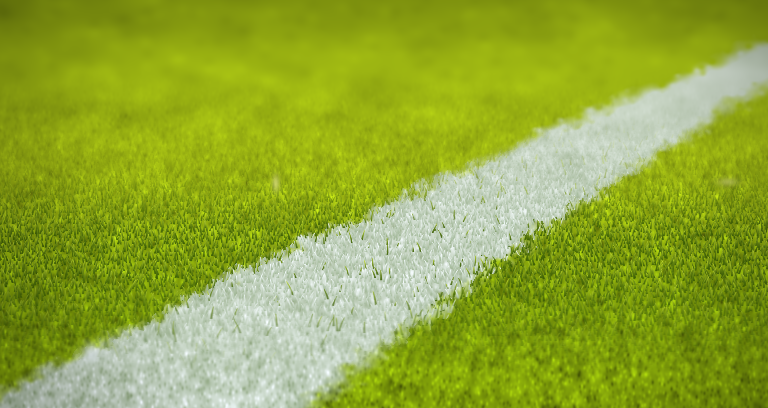
This texture is drawn by a Shadertoy shader. Its source:

```glsl
// A painted white stripe crossing a lawn, seen with a shallow depth of field.
// Perspective rows of tapered blades are drawn far to near; they are sharp only
// near the focal row and dissolve into soft cellular spots away from it.

const float HORIZON = 1.25;       // height at which the lawn rows converge
const float ROW_DENSITY = 85.0;   // blade rows per unit of log depth
const float CELL_WIDTH = 0.010;   // blade spacing relative to row scale
const float FOCUS_HEIGHT = 0.385;

vec2 hash2(vec2 p) {
    vec3 q = fract(vec3(p.xyx) * vec3(0.1031, 0.1030, 0.0973));
    q += dot(q, q.yzx + 33.33);
    return fract((q.xx + q.yz) * q.zy);
}

// Cellular noise: a soft spot of random sign in every cell, about zero mean.
float spots(vec2 p) {
    vec2 cell = floor(p);
    float sum = 0.0;
    for (int j = -1; j <= 1; j++)
    for (int i = -1; i <= 1; i++) {
        vec2 id = cell + vec2(i, j);
        vec2 offset = p - id - hash2(id);
        sum += (2.0 * hash2(id + 71.7).x - 1.0) * exp(-5.0 * dot(offset, offset));
    }
    return sum;
}

float blurAt(float y) {
    float away = y - FOCUS_HEIGHT;
    return smoothstep(0.02, away > 0.0 ? 0.36 : 0.34, abs(away));
}

// Coverage of the stripe, bounded by two gently curved edges.
float stripeMask(vec2 p, float soft) {
    float left = -0.055 + p.y * (1.834 + 0.354 * p.y);
    float right = 0.76 + p.y * (1.182 + 0.30 * p.y);
    return smoothstep(-soft, soft, p.x - left) * smoothstep(-soft, soft, right - p.x);
}

// Stripe coverage with clumpy, unevenly painted borders.
float raggedStripe(vec2 p, float soft) {
    float wander = 0.040 * spots(p * vec2(18.0, 30.0) + 5.0);
    wander += 0.030 * spots(p * vec2(50.0, 60.0) + 17.0);
    return stripeMask(p + vec2(wander, 0.0), soft);
}

vec3 lawnColour(float y) {
    vec3 nearGreen = vec3(0.50, 0.62, 0.035);
    vec3 farGreen = vec3(0.615, 0.71, 0.07);
    return mix(nearGreen, farGreen, smoothstep(0.25, 0.60, y));
}

vec3 paintColour(float y) {
    return mix(vec3(0.76, 0.82, 0.765), vec3(0.79, 0.84, 0.79), smoothstep(0.0, 0.4, y));
}

// Defocused turf: broad patches plus spots that fade with distance.
vec3 softTurf(vec2 p, float blur) {
    float patches = spots(p * vec2(7.0, 17.0));
    float clumps = spots(p * vec2(25.0, 31.0) + 9.0);
    float tufts = spots(p * vec2(62.0, 46.0) + 31.0);
    float tips = spots(p * vec2(130.0, 85.0) + 53.0);
    float nearness = 1.0 - smoothstep(0.40, 0.85, p.y);
    float grain = 0.08 * patches + (0.04 + 0.10 * nearness) * clumps;
    grain += nearness * (0.18 * tufts + 0.22 * tips);
    float paint = raggedStripe(p, 0.045 + 0.012 * blur);
    vec3 green = lawnColour(p.y) * (1.0 + grain);
    vec3 white = paintColour(p.y) + grain * vec3(0.50, 0.42, 0.65);
    return mix(green, white, paint * 0.97);
}

// Colour of one blade from root (t = 0) to tip (t = 1).
vec3 bladeColour(vec2 base, float t, float tone, float paint, float chance) {
    float light = t * (0.35 + 0.85 * tone);
    vec3 green = mix(vec3(0.20, 0.34, 0.01), vec3(0.74, 0.84, 0.18), light);
    green = mix(green, lawnColour(base.y) * (0.8 + 0.4 * tone), smoothstep(0.40, 0.66, base.y));
    vec3 white = mix(vec3(0.50, 0.61, 0.43), vec3(0.95, 0.98, 0.98), 0.25 + 0.85 * light);
    return mix(green, white, step(0.08 + 0.84 * chance, paint * 0.88));
}

// Rows are visited from the farthest base to the nearest.
vec3 addBlades(vec3 colour, vec2 p, float blur, float pixel) {
    float row = floor(-log(HORIZON - p.y) * ROW_DENSITY);
    float paint = raggedStripe(p, 0.055);
    for (int k = 0; k < 5; k++) {
        float id = row + 1.0 - float(k);
        float scale = exp(-id / ROW_DENSITY);
        float width = CELL_WIDTH * scale;
        float shift = hash2(vec2(id + 300.0, 7.0)).x;
        float cell = floor(p.x / width + shift);
        for (int i = -1; i <= 1; i++) {
            vec2 key = vec2(cell + float(i), id + 300.0);
            vec2 shape = hash2(key);
            vec2 look = hash2(key + 137.3);
            vec2 fate = hash2(key + 211.9);
            float lift = (fate.x - 1.0) * 1.4 * scale / ROW_DENSITY;
            vec2 base = vec2((key.x - shift + shape.x) * width, HORIZON - scale + lift);
            float tall = scale * (0.014 + 0.026 * shape.y);
            float t = (p.y - base.y) / tall;
            float bend = (look.x - 0.5) * 1.1 * tall * t * (0.5 + 0.5 * t);
            float halfWidth = scale * 0.0029 * (1.0 - 0.7 * t);
            float soft = 0.5 * pixel + 0.003 * scale * blur;
            float cover = smoothstep(-soft, soft, halfWidth - abs(p.x - base.x - bend));
            cover *= smoothstep(0.0, 0.1, t) * (1.0 - smoothstep(0.85, 1.0, t));
            vec3 blade = bladeColour(base, clamp(t, 0.0, 1.0), look.y, paint, fate.y);
            colour = mix(colour, blade, cover * 0.92 * (1.0 - blur));
        }
    }
    return colour;
}

// Soft elliptical fleck, used for dry or painted leaf tips.
float fleck(vec2 p, vec2 centre, vec2 radius) {
    vec2 q = (p - centre) / radius;
    return exp(-dot(q, q));
}

void mainImage(out vec4 fragColor, in vec2 fragCoord) {
    vec2 p = fragCoord / iResolution.y;
    float blur = blurAt(p.y);
    vec3 colour = addBlades(softTurf(p, blur), p, blur, 1.0 / iResolution.y);

    // Pale flecks lying on the turf
    colour = mix(colour, vec3(0.84, 0.85, 0.52), 0.7 * fleck(p, vec2(0.676, 0.551), vec2(0.009, 0.020)));
    colour = mix(colour, vec3(0.90, 0.94, 0.95), 0.8 * fleck(p, vec2(0.225, 0.135), vec2(0.018, 0.022)));
    colour = mix(colour, vec3(0.78, 0.80, 0.45), 0.6 * fleck(p, vec2(1.784, 0.554), vec2(0.024, 0.010)));

    // Darker far edge and lens vignette
    colour *= 1.0 - 0.20 * smoothstep(0.82, 1.02, p.y);
    colour *= 1.0 - 0.24 * smoothstep(0.60, 1.20, length(p - vec2(0.98, 0.52)));
    fragColor = vec4(clamp(colour, 0.0, 1.0), 1.0);
}
```
